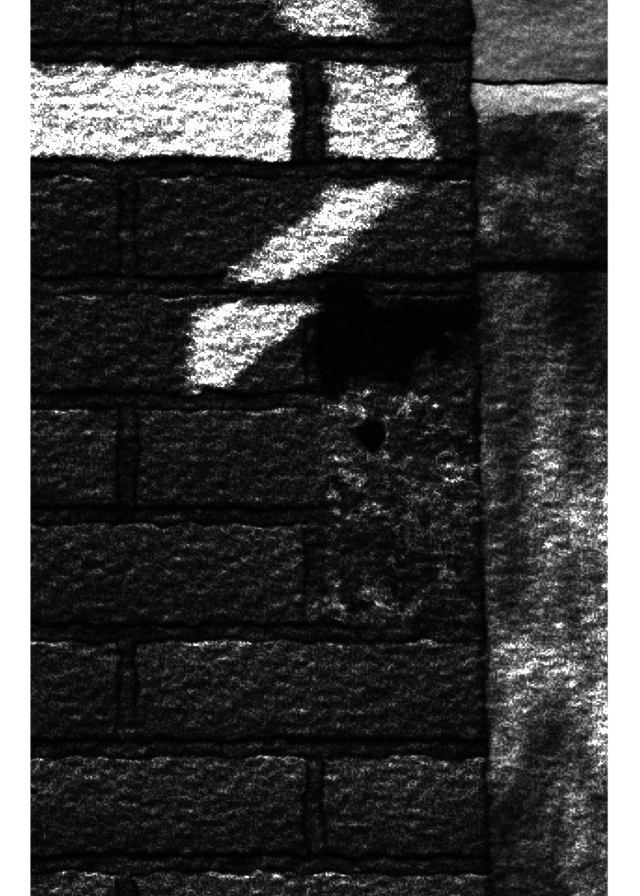
This texture is drawn by a Shadertoy shader. Its source:

```glsl
// A dark brick wall beside a weathered pillar, crossed by hard patches of sunlight.
// Soft masks lay out the tones; embossed noise multiplies them exponentially,
// so shaded stone shows faint glints and sunlit stone shows dark cracks.

const float ASPECT = 0.715;                 // width of the layout, height is 1
const vec2  PRINT_X = vec2(0.034, 0.679);   // left and right ends of the print
const float COURSE = 0.1293;                // height of one brick course
const float FIRST_BED = 0.0585;             // depth of the first mortar bed
const float BRICK_LENGTH = 0.417;
const float JOINT_X = 0.142;
const float MORTAR = 0.011;                 // half thickness of mortar
const float WALL_TONE = 0.060;
const float SUN_TONE = 0.98;
const vec2  HOLE = vec2(0.413, 0.484);

float hash(vec2 p) {
    vec3 q = fract(vec3(p.xyx) * 0.1031);
    q += dot(q, q.yzx + 33.33);
    return fract((q.x + q.y) * q.z);
}

float noise(vec2 p) {
    vec2 i = floor(p), f = fract(p);
    f = f * f * (3.0 - 2.0 * f);
    return mix(mix(hash(i), hash(i + vec2(1, 0)), f.x),
               mix(hash(i + vec2(0, 1)), hash(i + vec2(1, 1)), f.x), f.y);
}

float fbm(vec2 p) {
    float sum = 0.0, gain = 0.5;
    for (int i = 0; i < 5; i++) {
        sum += gain * noise(p);
        p = mat2(1.6, 1.2, -1.2, 1.6) * p + 7.3;
        gain *= 0.5;
    }
    return sum;
}

float bell(float d, float width) { return exp(-d * d / (width * width)); }

float band(float lo, float hi, float soft, float v) {
    return smoothstep(lo - soft, lo + soft, v) * (1.0 - smoothstep(hi - soft, hi + soft, v));
}

// Slanted patch: rows = top, bottom; left and right = x at top, x at bottom
float slantPatch(vec2 p, vec2 rows, vec2 left, vec2 right, float soft) {
    float t = (p.y - rows.x) / (rows.y - rows.x);
    return band(mix(left.x, left.y, t), mix(right.x, right.y, t), soft, p.x)
         * band(rows.x, rows.y, 0.005, p.y);
}

float sunlight(vec2 p) {
    float s = slantPatch(p, vec2(0.074, 0.174), vec2(-0.1), vec2(0.328, 0.325), 0.006);
    s = max(s, 0.88 * slantPatch(p, vec2(0.072, 0.178), vec2(0.367), vec2(0.450, 0.493), 0.014));
    s = max(s, 0.92 * slantPatch(p, vec2(0.207, 0.310), vec2(0.375, 0.255), vec2(0.460, 0.355), 0.027));
    s = max(s, 0.93 * slantPatch(p, vec2(0.338, 0.434), vec2(0.215, 0.208), vec2(0.355, 0.245), 0.016));
    return max(s, 0.78 * slantPatch(p, vec2(-0.03, 0.040), vec2(0.280, 0.335), vec2(0.395, 0.430), 0.022));
}

// Returns brightness before grain; contrast is set for the material
float wallTone(vec2 p, vec2 rough, float relief, out float contrast) {
    vec2 q = p + rough * 0.007;
    float row = floor((q.y - FIRST_BED) / COURSE);
    float below = q.y - FIRST_BED - row * COURSE;
    float bed = min(below, COURSE - below);
    float shift = mod(row, 2.0) > 0.5 ? JOINT_X : JOINT_X + 0.5 * BRICK_LENGTH;
    float joint = abs(fract((q.x - shift) / BRICK_LENGTH + 0.5) - 0.5) * BRICK_LENGTH;
    float edge = min(bed, joint) - MORTAR;

    // Faces fade downward, with dark outlines and a lit upper rim
    float lower = smoothstep(4.4, 4.6, row);
    float tone = WALL_TONE * mix(1.25, 0.75, below / COURSE) * (1.0 + 0.45 * lower * (1.0 - below / COURSE));
    tone *= 0.6 + 0.8 * noise(p * vec2(9, 14));
    tone = mix(WALL_TONE * (0.3 + noise(p * vec2(30, 45))), tone, smoothstep(-0.002, 0.002, edge));
    tone *= 1.0 - 0.75 * bell(edge + 0.002, 0.0035);
    float rim = bell(below - MORTAR - 0.002, 0.002) * smoothstep(0.005, 0.012, joint);
    tone += rim * (0.14 + 0.12 * lower) * smoothstep(0.3, 0.75, noise(p * vec2(24, 7) + 3.0));
    tone *= 1.0 - 0.8 * bell(COURSE - below - 0.008, 0.004);

    // Broken masonry with a drilled hole, below a black recess
    float broken = band(0.365, 0.56, 0.03, q.x + rough.x * 0.03) * band(0.437, 0.692, 0.016, q.y);
    float folds = fbm(p * vec2(15, 22) + 2.2 * rough);
    float carved = 0.095 * exp(4.5 * (folds - 0.48)) * mix(1.2, 0.7, smoothstep(0.52, 0.66, p.y));
    tone = mix(tone, carved, broken);
    float recessFloor = 0.435 - 0.7 * max(p.x - 0.44, 0.0);
    float recess = band(0.349, 0.533, 0.009, q.x) * band(0.323, recessFloor, 0.012, q.y + rough.y * 0.02);
    tone *= 1.0 - 0.92 * recess;
    tone *= smoothstep(0.011, 0.021, length(q - HOLE) + rough.y * 0.006);

    float sun = sunlight(p + rough * 0.011) * (0.84 + 0.3 * noise(p * vec2(22, 34)));
    sun = clamp(sun + 0.35 * relief * sun * (1.0 - sun), 0.0, 1.0);
    contrast = mix(1.15, 0.85, sun);
    return mix(tone, SUN_TONE, sun * sun);
}

float pillarTone(vec2 p, vec2 rough, out float contrast) {
    vec2 q = p + rough * 0.005;
    float lit = smoothstep(0.36, 0.62, p.y) * (1.0 - 0.75 * smoothstep(0.74, 0.93, p.y));
    float shaft = 0.07 + 0.32 * lit * mix(0.5, 1.1, smoothstep(0.54, 0.67, p.x));
    shaft *= exp(3.6 * (fbm(p * vec2(28, 12)) - 0.5));
    float block = 0.085 * exp(4.0 * (fbm(p * 24.0) - 0.48));
    float cap = 0.30 + 0.35 * (fbm(p * vec2(18, 26)) - 0.5);
    float tone = mix(cap, mix(0.72, 0.48, smoothstep(0.1, 0.127, p.y)), smoothstep(0.091, 0.095, q.y));
    tone = mix(tone, block, smoothstep(0.121, 0.129, q.y));
    tone = mix(tone, shaft, smoothstep(0.292, 0.298, q.y));
    tone *= 1.0 - 0.95 * band(0.089, 0.094, 0.002, q.y);
    tone *= 1.0 - 0.92 * band(0.291, 0.304, 0.004, q.y);
    contrast = mix(0.4, 0.85, smoothstep(0.12, 0.13, p.y));
    return tone;
}

void mainImage(out vec4 fragColor, in vec2 fragCoord) {
    vec2 p = fragCoord / iResolution.xy;
    p = vec2(p.x * ASPECT, 1.0 - p.y);      // y runs down from the top
    vec2 rough = vec2(fbm(p * 38.0), fbm(p * 38.0 + 51.0)) * 2.0 - 1.0;
    vec2 grit = p * vec2(80, 135);
    float relief = 2.6 * (fbm(grit) - fbm(grit + vec2(0.2, 0.7))) + 1.5 * (noise(p * 480.0) - 0.5);

    // Join wall and pillar along a ragged, shadowed seam
    float wallContrast, pillarContrast;
    float wall = wallTone(p, rough, relief, wallContrast);
    float pillar = pillarTone(p, rough, pillarContrast);
    float seam = p.x - 0.528 - 0.02 * p.y + rough.x * 0.007;
    float side = smoothstep(-0.002, 0.002, seam);
    float tone = mix(wall, pillar, side) * (1.0 - 0.7 * bell(seam + 0.003, 0.006));
    float value = tone * exp(relief * mix(wallContrast, pillarContrast, side));
    value = clamp(value + 0.006, 0.0, 0.99);
    float inside = band(PRINT_X.x, PRINT_X.y, 1.0 / iResolution.y, p.x);
    fragColor = vec4(vec3(mix(1.0, value, inside)), 1.0);
}
```
